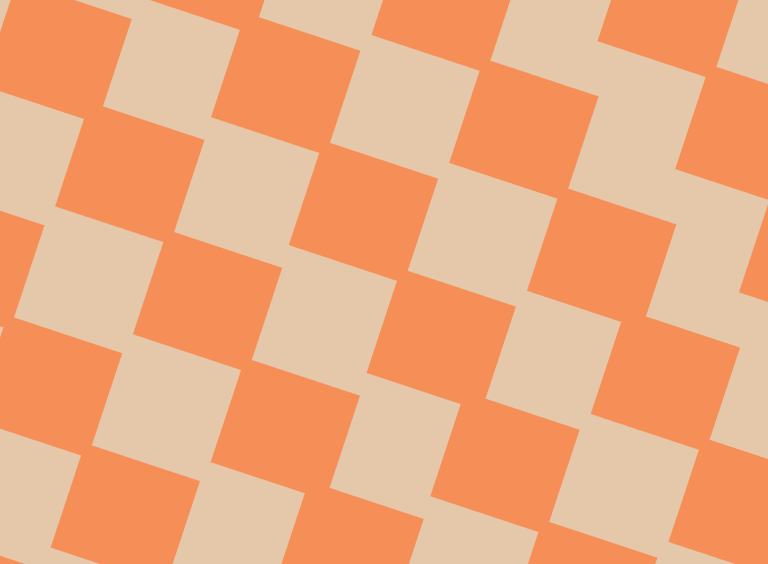
Write a WebGL 1 fragment shader that draws this pattern.

```glsl
precision highp float;

uniform vec2 u_resolution;

// Lengths are in canvas heights, measured in the tilted frame (y down).
const vec3 ORANGE = vec3(0.965, 0.561, 0.341);
const vec3 SAND = vec3(0.898, 0.784, 0.663);
const float TILT = 0.3194;
const vec2 TILE_SIZE = vec2(0.2145, 0.1950);
const vec2 ORIGIN = vec2(0.7298, 0.1543);
const vec2 FALL_STEP = vec2(0.2021, 0.1720);
const vec2 RISE_STEP = vec2(0.2128, -0.2369);

// Uneven spacing: displacement of whole diagonals past a given index
const vec2 FALL_SLIP_START = vec2(0.0124, 0.0089);
const vec2 FALL_SLIP_END = vec2(-0.0262, 0.0);
const vec2 RISE_SLIP_START = vec2(-0.0090, -0.0040);
const vec2 RISE_SLIP_MID = vec2(0.0115, 0.0092);
const vec2 RISE_SLIP_END = vec2(-0.0310, -0.0505);

float boxDistance(vec2 p, vec2 halfSize) {
    vec2 d = abs(p) - halfSize;
    return length(max(d, 0.0)) + min(max(d.x, d.y), 0.0);
}

vec2 tileCenter(float fall, float rise) {
    vec2 center = ORIGIN + fall * FALL_STEP + rise * RISE_STEP;
    center += FALL_SLIP_START * step(fall, -1.5);
    center += FALL_SLIP_END * step(1.5, fall);
    center += RISE_SLIP_START * step(rise, -1.5);
    center += RISE_SLIP_MID * step(0.5, rise);
    center += RISE_SLIP_END * step(1.5, rise);
    return center;
}

void main() {
    // Tilted frame measured from the upper left corner
    vec2 page = vec2(gl_FragCoord.x, u_resolution.y - gl_FragCoord.y) / u_resolution.y;
    float c = cos(TILT);
    float s = sin(TILT);
    vec2 p = vec2(c * page.x + s * page.y, c * page.y - s * page.x);

    // Union of the tiles on both diagonals
    float dist = 1.0;
    for (int i = -3; i <= 3; i++) {
        for (int j = -3; j <= 3; j++) {
            vec2 center = tileCenter(float(i), float(j));
            dist = min(dist, boxDistance(p - center, 0.5 * TILE_SIZE));
        }
    }

    // One-pixel soft edge
    float coverage = clamp(0.5 - dist * u_resolution.y, 0.0, 1.0);
    gl_FragColor = vec4(mix(SAND, ORANGE, coverage), 1.0);
}
```
